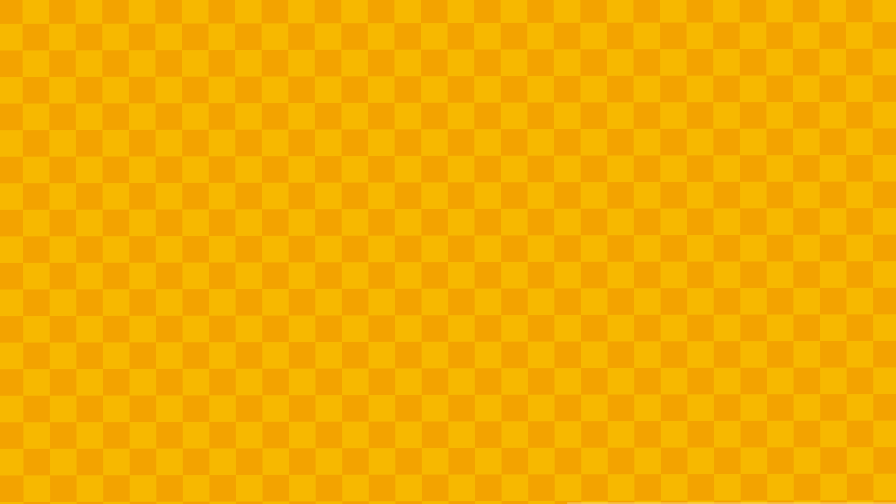
Reproduce this pattern procedurally as a Shadertoy shader.

```glsl
#define CELL 0.0527
#define TILT 0.002
#define CORNER vec2(0.0, -0.0200)
#define STRIP_START 0.633
#define STRIP_HEIGHT 0.0035
#define STRIP_OPACITY 0.35
#define AMBER vec3(0.954, 0.640, 0.0)
#define YELLOW vec3(0.968, 0.722, 0.0)
#define PALE vec3(1.0, 0.95, 0.75)

// Square wave of period 2 per axis, +1 on [0,1), with edges one pixel wide
vec2 squareWave(vec2 t, float pixel) {
    vec2 edgeDist = 0.5 - abs(mod(t + 0.5, 2.0) - 1.0);
    return clamp(2.0 * edgeDist / pixel, -1.0, 1.0);
}

// Antialiased coverage of the side where dist is positive
float coverage(float dist, float pixel) {
    return clamp(0.5 + dist / pixel, 0.0, 1.0);
}

void mainImage(out vec4 fragColor, in vec2 fragCoord) {
    float pixel = 1.0 / iResolution.y;
    vec2 uv = fragCoord * pixel;
    float aspect = iResolution.x * pixel;

    // Centre and slightly rotate the whole board
    vec2 p = uv - 0.5 * vec2(aspect, 1.0);
    p = vec2(p.x + TILT * p.y, p.y - TILT * p.x);

    // Checkerboard: the product of the two waves flips at every cell edge
    vec2 wave = squareWave((p - CORNER) / CELL, pixel / CELL);
    vec3 color = mix(YELLOW, AMBER, 0.5 + 0.5 * wave.x * wave.y);

    // Faint pale strip below the board at the lower right
    float strip = coverage(STRIP_HEIGHT - uv.y, pixel)
                * coverage(uv.x - STRIP_START * aspect, pixel);
    color = mix(color, PALE, STRIP_OPACITY * strip);

    fragColor = vec4(color, 1.0);
}
```
